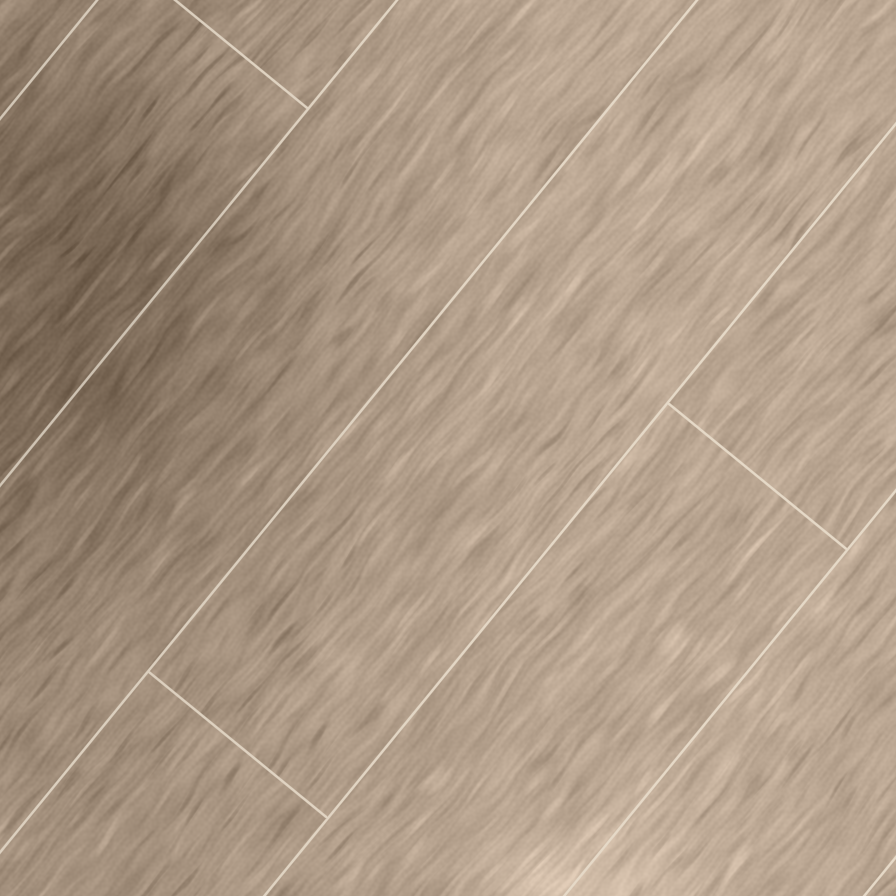
Reproduce this texture procedurally as a WebGL 1 fragment shader.

```glsl
precision highp float;
// Pale oak floor: long diagonal planks in a one-third running bond with thin light seams.
// Planks come from a rotated grid; the grain is stretched, warped gradient noise
// offset per plank, under a soft shadow at the left and a faint sheen at the bottom.
uniform vec2 u_resolution;

const vec2 ALONG = vec2(0.633, 0.774);      // plank direction
const vec2 ACROSS = vec2(0.774, -0.633);    // seam normal
const float PLANK_WIDTH = 0.2591;
const float PLANK_LENGTH = 1.797;
const vec2 GRID_ORIGIN = vec2(0.1237, 0.084);
const float SEAM_HALF_WIDTH = 0.0014;

const vec3 WOOD_DARK = vec3(0.42, 0.35, 0.28);
const vec3 WOOD_LIGHT = vec3(0.78, 0.70, 0.62);
const vec3 SEAM_COLOR = vec3(0.90, 0.85, 0.78);

float hash(vec2 p) {
  return fract(sin(dot(p, vec2(127.1, 311.7))) * 43758.55);
}

vec2 gradient(vec2 cell) {
  float angle = 6.2832 * hash(cell);
  return vec2(cos(angle), sin(angle));
}

// Gradient noise, roughly -0.7 to 0.7
float noise(vec2 p) {
  vec2 i = floor(p);
  vec2 f = p - i;
  vec2 w = f * f * f * (f * (f * 6.0 - 15.0) + 10.0);
  vec2 e = vec2(1.0, 0.0);
  float a = dot(gradient(i), f);
  float b = dot(gradient(i + e.xy), f - e.xy);
  float c = dot(gradient(i + e.yx), f - e.yx);
  float d = dot(gradient(i + e.xx), f - e.xx);
  return mix(mix(a, b, w.x), mix(c, d, w.x), w.y);
}

float blob(vec2 p, vec2 center, vec2 radius) {
  vec2 d = (p - center) / radius;
  return exp(-dot(d, d));
}

// Tone offset of the grain; g.x runs along the plank, g.y across it
float woodGrain(vec2 g, float seed) {
  g += vec2(seed * 7.0, seed * 3.0);
  g.y += 0.015 * noise(g * vec2(5.0, 9.0)) + 0.004 * noise(g * vec2(18.0, 30.0));
  g.y += (seed - 0.5) * 0.12 * g.x;
  float patches = smoothstep(-0.15, 0.4, noise(g * vec2(3.5, 9.0)));

  float tone = 0.13 * noise(g * vec2(4.0, 26.0));
  tone += 0.20 * noise(g * vec2(11.0, 85.0));
  tone += 0.17 * noise(g * vec2(26.0, 190.0) + 9.0);

  // Dark pores and pale flecks gather in patches
  float pores = smoothstep(0.12, 0.5, noise(g * vec2(17.0, 115.0) + 31.0));
  float flecks = smoothstep(0.15, 0.5, noise(g * vec2(14.0, 95.0) + 57.0));
  return tone - 0.17 * pores * (0.35 + patches) + 0.16 * flecks * (1.1 - patches);
}

// Broad light and shade over the whole floor
float lighting(vec2 p) {
  float shade = 0.25 * (1.0 - smoothstep(0.0, 0.75, p.x));
  shade += 0.50 * blob(p, vec2(0.07, 0.67), vec2(0.26, 0.33));
  float glow = 0.14 * blob(p, vec2(0.25, 0.91), vec2(0.10, 0.08));
  float sheen = 0.26 * blob(p, vec2(0.65, 0.0), vec2(0.12, 0.09));
  return glow + sheen - shade;
}

// Distance to the nearest whole number, in units of the period
float edgeDistance(float x, float period) {
  return (0.5 - abs(fract(x) - 0.5)) * period;
}

float seamMask(float d, float pixel) {
  return smoothstep(-0.75 * pixel, 0.75 * pixel, SEAM_HALF_WIDTH - d);
}

void main() {
  float pixel = 1.0 / u_resolution.y;
  vec2 p = gl_FragCoord.xy * pixel;

  // Plank grid: each row slides by a third of a plank
  vec2 q = p - vec2(0.0, 1.0);
  vec2 floorPos = vec2(dot(q, ALONG), dot(q, ACROSS)) - GRID_ORIGIN;
  float across = floorPos.y / PLANK_WIDTH;
  float row = floor(across);
  float along = floorPos.x / PLANK_LENGTH - row / 3.0;
  float seed = hash(vec2(floor(along), row) + 4.0);

  // Wood tone
  float light = lighting(p);
  float grain = woodGrain(floorPos, seed);
  float speckle = 0.07 * noise(p * 230.0);
  float tone = 0.87 + light + grain + speckle + 0.06 * (seed - 0.5);
  vec3 color = mix(WOOD_DARK, WOOD_LIGHT, clamp(tone, -0.1, 1.3));

  // Seams, slightly dimmed in the shade
  float d = min(edgeDistance(across, PLANK_WIDTH), edgeDistance(along, PLANK_LENGTH));
  vec3 seam = SEAM_COLOR * (1.0 + 0.15 * min(light, 0.0));
  color = mix(color, seam, seamMask(d, pixel));

  gl_FragColor = vec4(color, 1.0);
}
```
